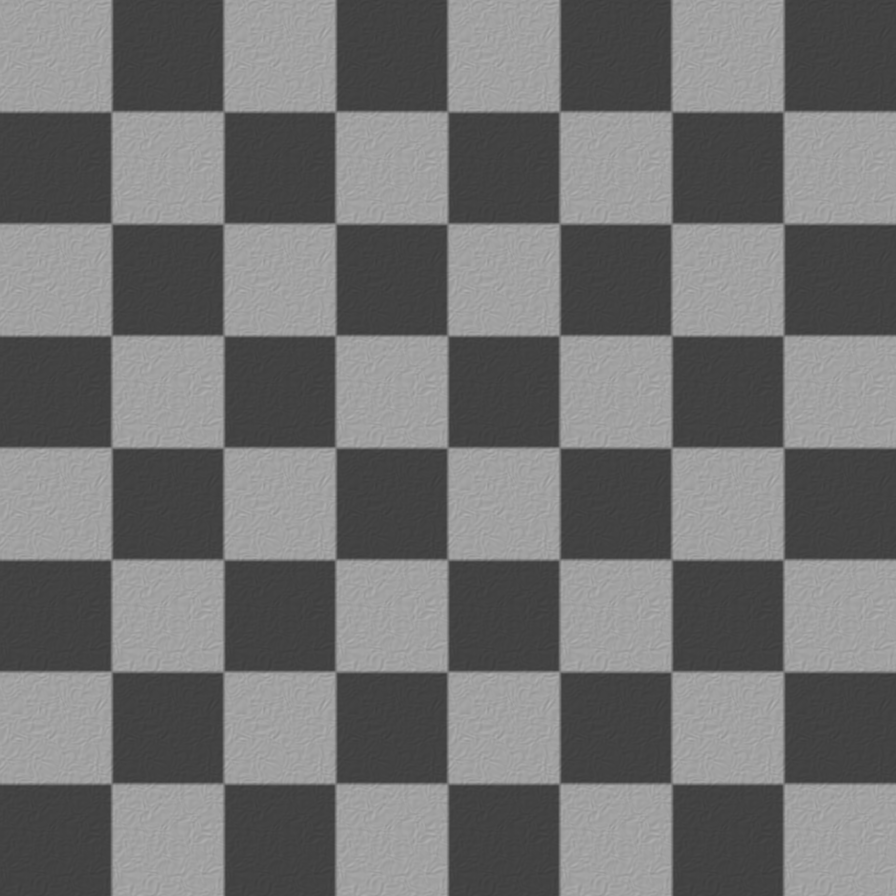
Give the GLSL for this pattern, as a three.js fragment shader.

```glsl
// An 8 by 8 checkerboard of light and dark grey tiles with an embossed grain.
// Triangle waves give the soft seams; the relief is the slope of warped, creased
// gradient noise that wraps every tile across and every two tiles up.

varying vec2 vUv;

const float TILES = 8.0;
const vec2 WRAP = vec2(1.0, 2.0);          // grain period, in tiles
const vec3 DARK = vec3(0.26);
const vec3 LIGHT = vec3(0.63);
const float SEAM = 0.016;                  // seam half width, in tiles
const vec2 TO_LIGHT = vec2(-0.015, 0.015); // emboss step, in tiles
const float EMBOSS = 0.13;

// Unit gradient for a lattice cell.
vec2 gradient(vec2 cell, float seed) {
  vec3 q = fract(vec3(cell.xyx + seed) * vec3(0.1031, 0.1030, 0.0973));
  q += dot(q, q.yzx + 33.33);
  float angle = 6.2832 * fract((q.x + q.y) * q.z);
  return vec2(cos(angle), sin(angle));
}

float corner(vec2 cell, vec2 offset, vec2 period, float seed) {
  return dot(gradient(mod(cell, period), seed), offset);
}

// Gradient noise that repeats after a whole number of cells.
float noise(vec2 p, vec2 frequency, float seed) {
  p *= frequency;
  vec2 period = frequency * WRAP;
  vec2 i = floor(p);
  vec2 f = p - i;
  vec2 u = f * f * f * (f * (f * 6.0 - 15.0) + 10.0);
  vec2 e = vec2(1.0, 0.0);
  float low = mix(corner(i, f, period, seed),
                  corner(i + e.xy, f - e.xy, period, seed), u.x);
  float high = mix(corner(i + e.yx, f - e.yx, period, seed),
                   corner(i + e.xx, f - e.xx, period, seed), u.x);
  return mix(low, high, u.y);
}

// Small patch of upright ripples, placed differently on alternate rows.
float ripples(vec2 p) {
  float oddRow = mod(floor(p.y), 2.0);
  vec2 d = fract(p) - mix(vec2(0.5), vec2(0.72, 0.27), oddRow);
  return sin(d.x * 60.0) * exp(-45.0 * dot(d, d));
}

// Height of the surface: rounded creases, fine grain and ripples.
float height(vec2 p) {
  vec2 warp = vec2(noise(p, vec2(7.0), 11.0), noise(p, vec2(7.0), 47.0));
  vec2 q = p + 0.06 * warp;
  float crease = noise(q, vec2(13.0), 3.0);
  float grain = noise(q, vec2(24.0, 28.0), 71.0);
  return 0.5 * grain - sqrt(crease * crease + 0.006) + 0.15 * ripples(p);
}

// Square wave with soft steps: +1 on even tiles, -1 on odd tiles.
vec2 softSquare(vec2 p, float halfWidth) {
  vec2 triangle = 0.5 - abs(mod(p + 0.5, 2.0) - 1.0);
  return clamp(triangle / halfWidth, -1.0, 1.0);
}

// 0 on dark tiles, 1 on light tiles, grey along the seams.
float checker(vec2 p, float halfWidth) {
  vec2 inner = clamp(p, halfWidth, TILES - halfWidth);
  vec2 wave = softSquare(inner, halfWidth);
  return pow(0.5 - 0.5 * wave.x * wave.y, 0.75);
}

void main() {
  vec2 p = vUv * TILES;
  vec3 color = mix(DARK, LIGHT, checker(p, SEAM));

  // Slopes facing the upper left are lit.
  float slope = height(p) - height(p + TO_LIGHT);
  color *= 1.0 + EMBOSS * clamp(slope, -0.8, 0.8);

  gl_FragColor = vec4(color, 1.0);
}
```
